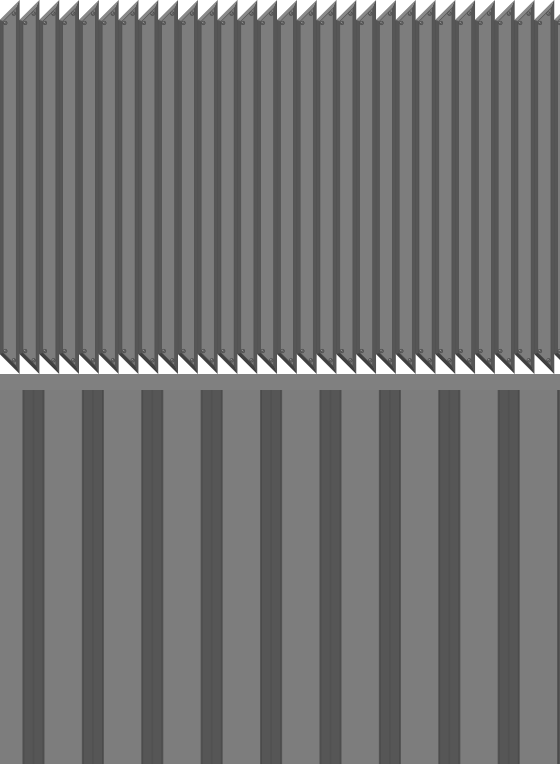
Top: the whole. Bottom: its middle third, enlarged.
Write a Shadertoy shader that draws this pattern.

```glsl
#define SLATS 28.28         // slats across the canvas
#define PHASE 0.01          // shift of the first slat, in slat widths
#define BEVEL 0.17          // bevel width
#define LINE 0.032          // crease line width
#define BOLT 0.105          // bolt radius
#define PAPER vec3(1.0)
#define FACE vec3(0.49)
#define SIDE vec3(0.337)
#define TOP_BEVEL vec3(0.54)
#define LOW_BEVEL vec3(0.25)
#define CREASE vec3(0.275)

// Antialiased coverage of a region where d is positive inside
float cover(float d, float px) {
    return clamp(0.5 + d / px, 0.0, 1.0);
}

// Round bolt head with dark rim, small highlight and diagonal slot
vec3 addBolt(vec3 col, vec2 q, float px) {
    float r = length(q);
    vec3 head = mix(FACE, SIDE, 0.5);
    float glint = cover(0.04 - length(q - vec2(-0.03, 0.04)), px);
    head = mix(head, vec3(0.62), 0.8 * glint);
    float slot = cover(0.012 - abs(q.x - q.y) * 0.707, px);
    head = mix(head, LOW_BEVEL, 0.6 * slot);
    head = mix(head, CREASE, cover(r - BOLT * 0.72, px));
    return mix(col, head, cover(BOLT - r, px));
}

// One slat: x runs 0..1 across it, e is the distance from the nearer canvas
// edge, up is +1 in the lower half and -1 in the upper half
vec4 slat(float x, float e, float up, float px) {
    float side = min(x, 1.0 - x);
    float end = (e - 1.0 + x) * 0.7071;
    float inner = min(side, end);

    // Bevels meet in a mitre at each corner
    vec3 endCol = up > 0.0 ? LOW_BEVEL : TOP_BEVEL;
    vec3 bevel = mix(SIDE, endCol, cover(side - end, px));
    vec3 col = mix(bevel, FACE, cover(inner - BEVEL, px));

    // Crease around the face, and a faint joint at the outline
    float crease = cover(LINE * 0.5 - abs(inner - BEVEL), px);
    col = mix(col, CREASE, 0.75 * crease);
    col = mix(col, CREASE, 0.3 * cover(LINE * 0.5 - inner, px));

    // Two bolts along each slanted end
    for (int i = 0; i < 2; i++) {
        vec2 center = mix(vec2(0.28, 1.16), vec2(0.71, 0.69), float(i));
        vec2 q = vec2(x - center.x, (e - center.y) * up);
        col = addBolt(col, q, px);
    }
    return vec4(col, cover(side, px) * cover(end, px));
}

void mainImage(out vec4 fragColor, in vec2 fragCoord) {
    float px = SLATS / iResolution.x;
    vec2 p = fragCoord * px;
    float height = iResolution.y * px;
    float e = min(p.y, height - p.y);
    float up = p.y < 0.5 * height ? 1.0 : -1.0;
    float x = fract(p.x + PHASE);

    // Neighbours share the pixels at each joint by coverage
    vec4 sum = vec4(0.0);
    for (int i = -1; i <= 1; i++) {
        vec4 s = slat(x - float(i), e, up, px);
        sum += vec4(s.rgb * s.a, s.a);
    }
    fragColor = vec4(sum.rgb + PAPER * (1.0 - min(sum.a, 1.0)), 1.0);
}
```
